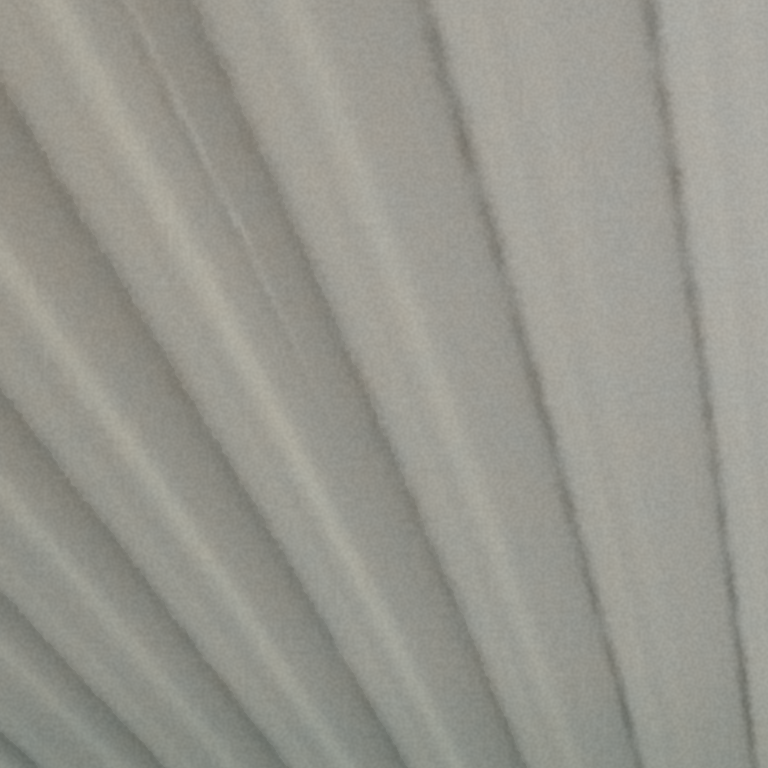
Write a WebGL 2 fragment shader that draws this texture.

```glsl
#version 300 es
precision highp float;
// Pale pleated fabric whose folds fan out towards the upper left, with fine grain.
uniform vec2 u_resolution;
out vec4 fragColor;

vec2 hashGradient(vec2 cell) {
    vec3 p = fract(cell.xyx * vec3(0.1031, 0.1030, 0.0973));
    p += dot(p, p.yzx + 33.33);
    float angle = 6.2832 * fract((p.x + p.y) * p.z);
    return vec2(cos(angle), sin(angle));
}

float gradientNoise(vec2 p) {
    vec2 i = floor(p), f = fract(p);
    vec2 w = f * f * f * (f * (f * 6.0 - 15.0) + 10.0);
    vec2 e = vec2(1.0, 0.0);
    float low = mix(dot(hashGradient(i), f),
                    dot(hashGradient(i + e), f - e), w.x);
    float high = mix(dot(hashGradient(i + e.yx), f - e.yx),
                     dot(hashGradient(i + 1.0), f - 1.0), w.x);
    return mix(low, high, w.y);
}

float bump(float d, float width) {
    return exp(-d * d / (width * width));
}

// Fold number: whole at each crease, growing from right to left.
float foldCoordinate(vec2 p) {
    float a = 0.0015 + 0.0045 * p.y;
    float b = 0.146 + 0.1395 * p.y;
    float c = p.x - 0.983 + 0.137 * p.y - 0.02 * p.y * (1.0 - p.y);
    return -2.0 * c / (b + sqrt(max(b * b - 4.0 * a * c, 0.0)));
}

float pleatShade(float k, float height, float patchiness) {
    float t = fract(k);
    float nearest = k - floor(k + 0.5);
    float left = smoothstep(0.6, 2.4, k);
    float far = smoothstep(3.3, 5.2, k);

    // Shaded panel rising to a rounded ridge, then a pale lip
    float ridge = 0.58 - 0.07 * max(floor(k) - 2.0, 0.0);
    float panel = 1.0 - smoothstep(0.1 * ridge, ridge, t);
    float shade = -mix(0.014, 0.045, left) * panel * smoothstep(-0.03, 0.03, t);
    float ridgeLight = mix(0.016, 0.072, left) * mix(0.75, 1.0, smoothstep(0.0, 0.4, height));
    shade += ridgeLight * (1.0 - 0.3 * far) * bump(t - ridge, t < ridge ? 0.08 : 0.10);
    shade += 0.02 * smoothstep(0.68, 0.86, t) * (1.0 - smoothstep(0.93, 1.0, t));
    shade += 0.010 * bump(t - 0.8, 0.03);

    // Dark crease, narrow on the right and blurred on the left
    float width = mix(0.042, 0.065, left);
    float depth = mix(0.085, 0.030, left) * (1.0 - 0.4 * far);
    shade -= depth * (1.0 + 0.9 * patchiness) * bump(nearest - 0.012, width);
    shade -= 0.020 * bump(nearest - 0.05, 0.11);

    // Single raised thread that thins out downwards
    float thread = smoothstep(0.38, 0.75, height) * (1.0 + 1.2 * patchiness);
    shade += thread * (0.036 * bump(k - 2.27, 0.022) - 0.024 * bump(k - 2.32, 0.035));
    return shade;
}

void main() {
    vec2 uv = gl_FragCoord.xy / u_resolution;

    // Broad light across the cloth
    vec3 lower = mix(vec3(0.530, 0.540, 0.512), vec3(0.605, 0.608, 0.577), uv.x);
    vec3 upper = mix(vec3(0.592, 0.578, 0.540), vec3(0.655, 0.650, 0.625), uv.x);
    vec3 color = mix(lower, upper, smoothstep(-0.1, 0.8, uv.y));
    color -= vec3(0.035, 0.025, 0.025) * (1.0 - smoothstep(0.0, 0.16, uv.y));

    // Folds with slightly uneven, broken edges
    float wobble = 0.018 * gradientNoise(uv * 24.0) + 0.022 * gradientNoise(uv * 110.0);
    float patchiness = gradientNoise(uv * 19.0 + 31.0);
    float shade = pleatShade(foldCoordinate(uv) + wobble, uv.y, patchiness);
    color += shade * (shade > 0.0 ? vec3(1.0, 1.0, 0.86) : vec3(1.0));

    // Weave grain and faint warm and cool blotches
    float grain = 0.034 * gradientNoise(uv * 210.0) + 0.022 * gradientNoise(uv * 110.0 + 17.0);
    grain += 0.010 * gradientNoise(uv * 45.0 + 3.0);
    float tint = gradientNoise(uv * 13.0 + 5.0) + 0.6 * gradientNoise(uv * 41.0 + 9.0);
    color += grain + tint * vec3(0.012, 0.001, -0.008);
    fragColor = vec4(clamp(color, 0.0, 1.0), 1.0);
}
```
